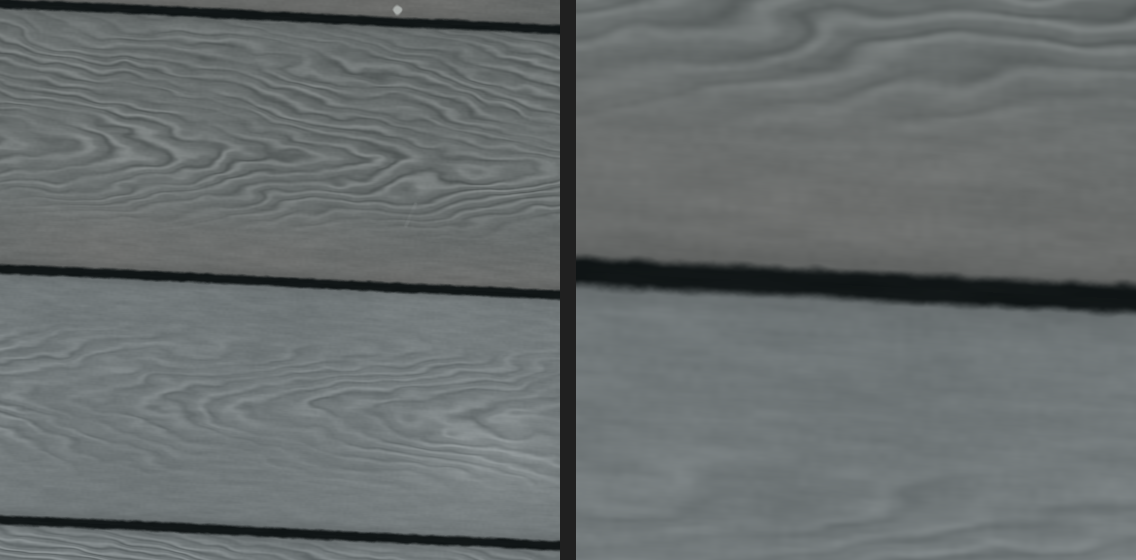
Left, the full canvas; right, a detail of the centre.
A three.js fragment shader for this texture:

```glsl
varying vec2 vUv;

#define TILT 0.0465
#define FIRST_GAP 0.072
#define BOARD_RATE 2.292
#define BOARD_STRETCH 0.133
#define GAP_HALF 0.0082
#define GAP_SOFT 0.0036
#define RINGS 9.0
#define GRAIN_DEPTH 0.075
#define GAP_COLOR vec3(0.065, 0.085, 0.088)
#define DARK_BOARD vec3(0.405, 0.425, 0.422)
#define LIGHT_BOARD vec3(0.447, 0.474, 0.480)
#define WARM_TINT vec3(0.018, -0.002, -0.008)

float hash(vec2 p) {
  vec3 q = fract(vec3(p.xyx) * 0.1031);
  q += dot(q, q.yzx + 33.33);
  return fract((q.x + q.y) * q.z);
}

float noise(vec2 p) {
  vec2 i = floor(p), f = fract(p);
  f = f * f * (3.0 - 2.0 * f);
  return mix(mix(hash(i), hash(i + vec2(1.0, 0.0)), f.x),
             mix(hash(i + vec2(0.0, 1.0)), hash(i + vec2(1.0, 1.0)), f.x), f.y);
}

float fbm(vec2 p) {
  float sum = 0.0, amp = 0.5;
  for (int i = 0; i < 4; i++) {
    sum += amp * noise(p);
    p = p * 2.03 + 17.1;
    amp *= 0.5;
  }
  return sum / 0.9375;
}

// Nested arches of embossed wood grain, reversed on alternate boards
float grain(vec2 p, float row) {
  float odd = mod(row, 2.0);
  vec2 seed = vec2(row * 7.3 + 20.0, row * 3.7 + 40.0);
  float warp = fbm(p * vec2(5.0, 7.0) + seed) - 0.5;
  float fine = noise(p * vec2(26.0, 30.0) + seed) - 0.5;
  float offset = p.y - 0.5 + 0.07 * (noise(p * vec2(4.0, 1.0) + seed) - 0.5);
  float arch = mix(1.9, 2.8, odd) * sqrt(offset * offset + 0.0015);
  float phase = RINGS * (p.x * (odd * 2.0 - 1.0) + arch) + 3.2 * warp + 0.45 * fine;
  float crest = pow(0.5 + 0.5 * sin(6.28318 * phase), 2.5) - 0.33;
  float groove = pow(0.5 + 0.5 * sin(6.28318 * phase + 2.2), 4.0) - 0.27;
  float top = mix(0.68, 0.88, odd);
  float fade = smoothstep(0.12, 0.42, p.y) * (1.0 - smoothstep(top, top + 0.17, p.y));
  float wear = smoothstep(0.2, 0.75, fbm(p * vec2(7.0, 9.0) + seed + 9.0));
  return (crest - 0.7 * groove) * fade * (0.25 + wear) * mix(0.75, 1.0, odd);
}

float segment(vec2 p, vec2 a, vec2 b) {
  vec2 ab = b - a;
  return length(p - a - ab * clamp(dot(p - a, ab) / dot(ab, ab), 0.0, 1.0));
}

void main() {
  // Tilted board coordinates, widening slightly upward
  float rise = vUv.y + TILT * vUv.x - FIRST_GAP;
  rise += 0.002 * (noise(vec2(vUv.x * 7.0, 3.0)) - 0.5);
  float board = rise * (BOARD_RATE - BOARD_STRETCH * rise);
  float row = floor(board);
  vec2 p = vec2(vUv.x, fract(board));

  // Board tone and broad stains
  vec3 color = mix(DARK_BOARD, LIGHT_BOARD, clamp(1.0 - 0.8 * row, 0.0, 1.0));
  float stain = fbm(vUv * vec2(4.0, 7.0) + 5.0) - 0.5;
  color += 0.05 * stain;
  float warmth = step(0.5, row) * (1.0 - smoothstep(0.05, 0.35, p.y));
  color += WARM_TINT * warmth * (0.7 + stain);
  vec2 glow = (vUv - vec2(0.89, 0.18)) / vec2(0.13, 0.08);
  color += 0.055 * exp(-dot(glow, glow));

  // Grain, fibres and fine speckle
  color += GRAIN_DEPTH * grain(p, row);
  float fibre = fbm(vec2(p.x * 22.0 + row * 13.0, board * 62.0 + 80.0)) - 0.5;
  float ripple = noise(vec2(p.x * 45.0 + board * 30.0, board * 70.0 + 80.0)) - 0.5;
  float speckle = noise(vUv * 190.0) - 0.5;
  color += 0.055 * fibre + 0.018 * ripple * smoothstep(0.2, 0.7, p.y) + 0.014 * speckle;

  // Pale scratch and chip
  float scratch = segment(vUv, vec2(0.725, 0.597), vec2(0.742, 0.635));
  color += 0.07 * (1.0 - smoothstep(0.001, 0.005, scratch)) * noise(vUv * 130.0);

  // Ragged dark gaps with a soft shaded lip
  float toGap = min(p.y, 1.0 - p.y) / (BOARD_RATE - 2.0 * BOARD_STRETCH * rise);
  float ragged = toGap + 0.0036 * (fbm(vUv * vec2(65.0, 90.0)) - 0.5);
  color *= 1.0 - 0.13 * exp(-toGap * toGap / 0.0003);
  float gap = 1.0 - smoothstep(GAP_HALF - GAP_SOFT, GAP_HALF + GAP_SOFT, ragged);
  color = mix(color, GAP_COLOR + 0.03 * fibre, gap);

  float chip = length((vUv - vec2(0.71, 0.981)) * vec2(1.0, 0.85));
  chip += 0.006 * (noise(vUv * 120.0) - 0.5);
  color = mix(color, vec3(0.72, 0.74, 0.73), 0.85 * (1.0 - smoothstep(0.003, 0.009, chip)));

  gl_FragColor = vec4(color, 1.0);
}
```
